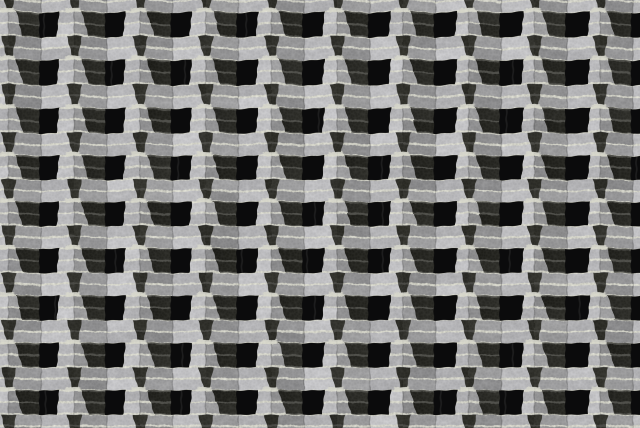
Reproduce this pattern procedurally as a WebGL 2 fragment shader.

```glsl
#version 300 es
precision highp float;

#define COLUMNS 9.734
#define ROWS 9.022
#define OFFSET vec2(0.0613, 0.0234)
#define JOINT 0.017
#define SAG 0.06
#define BRICK_VARIATION 0.10
#define GRIT 0.10
#define BRIGHT_FACE vec3(0.73, 0.73, 0.74)
#define DIM_FACE vec3(0.585, 0.585, 0.59)
#define MORTAR vec3(0.85, 0.85, 0.80)
#define SHADE vec3(0.18, 0.18, 0.16)
#define HOLE vec3(0.045, 0.045, 0.047)

uniform vec2 u_resolution;
out vec4 fragColor;

float hash(vec2 p) {
  vec3 q = fract(vec3(p.xyx) * 0.1031);
  q += dot(q, q.yzx + 33.33);
  return fract((q.x + q.y) * q.z);
}

// Distance to the nearest scattered feature point
float cellular(vec2 p) {
  vec2 cell = floor(p), local = fract(p);
  float nearest = 2.0;
  for (int j = -1; j <= 1; j++) {
    for (int i = -1; i <= 1; i++) {
      vec2 n = vec2(i, j);
      vec2 point = n + vec2(hash(cell + n), hash(cell + n + 57.0));
      nearest = min(nearest, length(point - local));
    }
  }
  return nearest;
}

// Smoothed interval from a to b
float band(float a, float b, float x, float aa) {
  return smoothstep(a - aa, a + aa, x) * (1.0 - smoothstep(b - aa, b + aa, x));
}

void main() {
  vec2 p = gl_FragCoord.xy / u_resolution;
  p.y = 1.0 - p.y;
  vec2 aa = 0.7 * vec2(COLUMNS, ROWS) / u_resolution;
  vec2 surface = p * vec2(1.5, 1.0);

  // Grid with a slight vertical drift and rough edges
  vec2 g = (p - OFFSET) * vec2(COLUMNS, ROWS);
  float drift = (p.y - 0.32) / 0.15;
  g.y -= 0.042 * exp(-drift * drift);
  float rough = cellular(surface * 150.0) - 0.5;
  g += 0.006 * vec2(sin(surface.y * 210.0 + 3.0 * sin(surface.x * 37.0)),
                    sin(surface.x * 170.0 + 3.0 * sin(surface.y * 29.0)));

  // Courses dip at the protruding corners, more so near the top
  float fromCorner = 2.0 * abs(fract(g.x + 0.47) - 0.5);
  g.y -= SAG * mix(1.2, 0.3, p.y) * (1.0 - fromCorner);
  float x = fract(g.x + 0.2) - 0.2;
  float y = fract(g.y + 0.12) - 0.12;

  // Brick faces, each with its own tone
  vec2 brick = vec2(floor((g.x - 0.03) * 2.0), floor(g.y * 4.0 - 0.04));
  float tone = hash(brick + 91.0) - 0.5;
  float stain = cellular(surface * vec2(45.0, 70.0)) - 0.45;
  float brightSide = band(0.03, 0.53, x, aa.x);
  vec3 lit = mix(DIM_FACE, BRIGHT_FACE, brightSide);
  lit += BRICK_VARIATION * tone + GRIT * (0.5 * rough + 0.5 * stain);

  // Bed joints of uneven thickness, and thin joints at the folds
  float bedDistance = abs(fract(g.y * 4.0 + 0.46) - 0.5) / 4.0;
  float bedWidth = JOINT * (0.8 + 0.9 * hash(brick + 13.0)) + 0.014 * rough;
  float bed = 1.0 - smoothstep(bedWidth - aa.y, bedWidth + aa.y, bedDistance);
  float foldDistance = abs(fract(g.x * 2.0 + 0.44) - 0.5) / 2.0;
  float fold = 1.0 - smoothstep(0.004, 0.008 + aa.x, foldDistance);
  lit = mix(lit, MORTAR + 0.12 * rough, 0.85 * bed);
  lit = mix(lit, lit * 0.85, fold);

  // Pale mortar ledge at the foot of each notch
  float ledge = band(0.40, 0.62, x, 0.02) * band(-0.06, 0.035, y + 0.03 * rough, aa.y);
  lit = mix(lit, MORTAR, 0.8 * ledge);

  // Shaded brick, darkest beside the sunlit block
  float depth = fract(g.x + 0.35);
  vec3 shade = SHADE * mix(0.82, 1.25, depth) + 0.05 * tone + 0.05 * rough;
  shade = mix(shade, vec3(0.35, 0.35, 0.33), 0.8 * bed);

  // Open bay: hole, sunlit block with slanted sides, shaded return
  float slant = clamp(y / 0.52, 0.0, 1.0);
  float holeRight = mix(0.27, 0.36, p.x);
  float blockLeft = holeRight + mix(0.025, -0.015, slant);
  float blockRight = mix(0.64, 0.75, slant) + 0.02 * tone;
  vec3 bay = mix(shade, lit, band(blockLeft, blockRight, x, aa.x));
  float hole = band(0.0, blockLeft, x, aa.x);
  vec2 bayId = floor(g + vec2(0.2, 0.12));
  float barAt = 0.06 + 0.18 * hash(bayId);
  float bar = band(barAt, barAt + 0.025, x, aa.x) * step(0.65, hash(bayId + 7.0));
  bay = mix(bay, HOLE + 0.07 * bar, hole);

  // Projecting course with a tapered dark notch
  float taper = clamp((fract(g.y - 0.01) - 0.52) / 0.43, 0.0, 1.0);
  float notch = band(mix(0.42, 0.50, taper), mix(0.65, 0.59, taper), x, aa.x);
  notch *= band(0.53, 0.95, fract(g.y), aa.y);
  vec3 course = mix(lit, shade * 0.9, notch);

  vec3 color = mix(course, bay, band(0.0, 0.515, y, aa.y));
  fragColor = vec4(clamp(color, 0.0, 1.0), 1.0);
}
```
